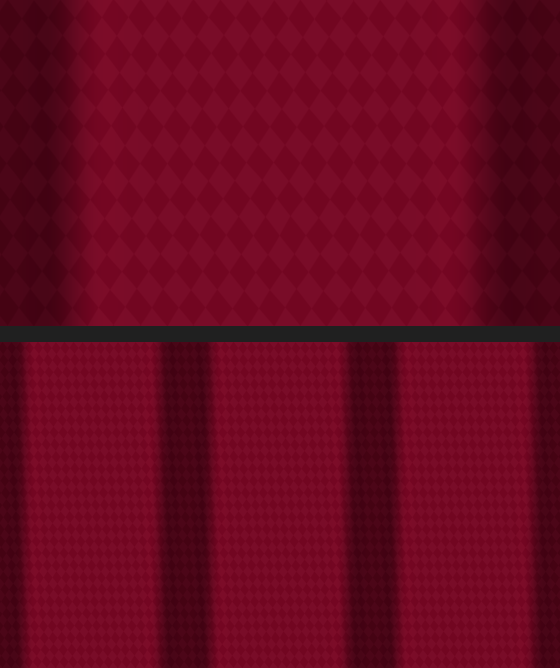
Top, the tile; bottom, the same tile 3 across and 3 down.
A Shadertoy shader for this pattern:

```glsl
// Dark red harlequin diamonds, slightly sheared, with shaded bands at both sides.

const vec2 REPEATS = vec2(21.0, 9.0);    // diamonds across and down
const vec2 PHASE = vec2(0.756, 0.0);     // offset in diamonds
const float SHEAR = 1.0;                 // whole diamonds shifted over the height

const vec3 LIT_LIGHT = vec3(0.476, 0.046, 0.155);
const vec3 LIT_DARK = vec3(0.446, 0.022, 0.130);
const vec3 SHADE_LIGHT = vec3(0.300, 0.023, 0.095);
const vec3 SHADE_DARK = vec3(0.272, 0.010, 0.076);

float hash(vec2 p) {
    return fract(sin(dot(p, vec2(127.1, 311.7))) * 43758.5453);
}

// Value noise that wraps after a whole number of cells.
float wrappedNoise(vec2 p, vec2 period) {
    vec2 cell = floor(p);
    vec2 f = fract(p);
    f = f * f * (3.0 - 2.0 * f);
    vec2 lo = mod(cell, period);
    vec2 hi = mod(cell + 1.0, period);
    float bottom = mix(hash(lo), hash(vec2(hi.x, lo.y)), f.x);
    float top = mix(hash(vec2(lo.x, hi.y)), hash(hi), f.x);
    return mix(bottom, top, f.y);
}

// Signed distance in cell units; negative inside the light diamonds.
float diamondDistance(vec2 p) {
    vec2 q = abs(fract(p + 0.5) - 0.5);
    return q.x + q.y - 0.5;
}

// One in the side bands, zero in the lit middle.
float sideShade(float x) {
    float left = 1.0 - smoothstep(0.085, 0.180, x);
    float right = smoothstep(0.805, 0.905, x);
    return max(left, right);
}

// Bump of unit height around a centre.
float bump(float x, float centre, float width) {
    float t = (x - centre) / width;
    return exp(-t * t);
}

void mainImage(out vec4 fragColor, in vec2 fragCoord) {
    vec2 uv = fragCoord / iResolution.xy;

    // Sheared lattice with a small hand-cut wobble
    vec2 grid = uv * REPEATS;
    vec2 wobble = vec2(wrappedNoise(grid, REPEATS),
                       wrappedNoise(grid + vec2(5.0, 3.0), REPEATS)) - 0.5;
    vec2 p = grid + vec2(SHEAR * uv.y, 0.0) - PHASE + 0.07 * wobble;

    // Antialiased diamonds
    float edge = 0.01 + 0.7 * length(REPEATS / iResolution.xy);
    float light = 1.0 - smoothstep(-edge, edge, diamondDistance(p));

    // Side bands, deepest just inside the border
    float shade = sideShade(uv.x);
    vec3 lit = mix(LIT_DARK, LIT_LIGHT, light);
    vec3 shaded = mix(SHADE_DARK, SHADE_LIGHT, light);
    vec3 color = mix(lit, shaded, shade);
    float hollow = bump(uv.x, 0.075, 0.03) + bump(uv.x, 0.925, 0.03);
    float ridge = bump(uv.x, 0.195, 0.03) + bump(uv.x, 0.795, 0.03);
    color *= 1.0 - 0.05 * hollow + 0.02 * ridge;

    fragColor = vec4(color, 1.0);
}
```
